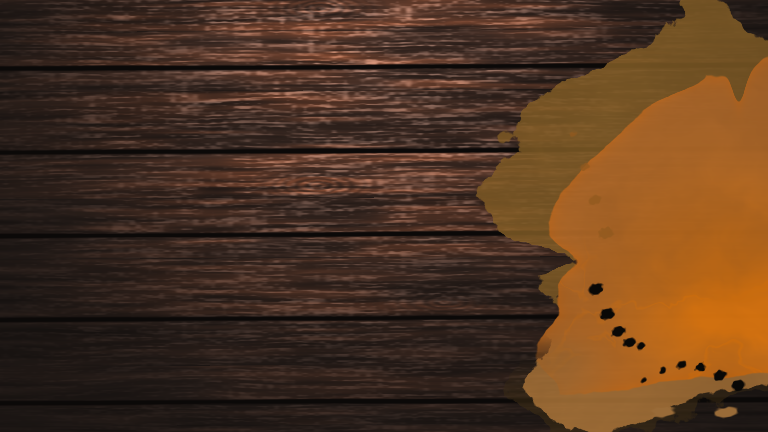
Write a Shadertoy shader that draws this background.

```glsl
// Dark wooden planks lit from the top centre, with a watercolour splash at right.
// Grain is stretched noise bent around knots; each paint layer is bounded by a
// sum of smooth ramps roughened with fractal noise, then dotted with ink drops.

const float PLANK_H = 0.1935, PLANK_Y0 = 0.07, GAP_HALF = 0.0055;
const vec2 LIGHT_POS = vec2(0.85, 1.02), LIGHT_SIZE = vec2(0.62, 0.76);
const vec3 SHADOW = vec3(0.102, 0.082, 0.074);
const vec3 BROWN = vec3(0.17, 0.105, 0.08);
const vec3 RUSSET = vec3(0.30, 0.15, 0.085);
const vec3 GLINT = vec3(0.44, 0.36, 0.33);
const vec3 GAP = vec3(0.045, 0.034, 0.031);
const vec3 OLIVE = vec3(0.455, 0.335, 0.155);
const vec3 TAN = vec3(0.60, 0.42, 0.22);
const vec3 OCHRE = vec3(0.63, 0.385, 0.165);
const vec3 ORANGE = vec3(0.79, 0.43, 0.07);
const vec3 RUST = vec3(0.57, 0.35, 0.12);
const vec3 INK = vec3(0.035, 0.03, 0.025);

float hash(vec2 p) {
    vec3 q = fract(vec3(p.xyx) * 0.1031);
    q += dot(q, q.yzx + 33.33);
    return fract((q.x + q.y) * q.z);
}

float noise(vec2 p) {
    vec2 i = floor(p), f = fract(p);
    f = f * f * (3.0 - 2.0 * f);
    return mix(mix(hash(i), hash(i + vec2(1, 0)), f.x),
               mix(hash(i + vec2(0, 1)), hash(i + vec2(1, 1)), f.x), f.y);
}

float fbm(vec2 p) {
    float sum = 0.0, amp = 0.5;
    for (int i = 0; i < 5; i++) {
        sum += amp * noise(p);
        p = mat2(1.6, 1.2, -1.2, 1.6) * p + 7.3;
        amp *= 0.5;
    }
    return sum;
}

// Coverage of a signed distance that is positive inside
float cover(float d) {
    float aa = 1.2 / iResolution.y;
    return smoothstep(-aa, aa, d);
}

float ramp(float a, float b, float x) { return smoothstep(a, b, x); }

float drop(vec2 p, vec2 centre, float radius) {
    vec2 d = (p - centre) * vec2(0.85, 1.1);
    d.y -= 0.2 * d.x;
    return cover(radius - length(d) + 0.006 * (noise(p * 140.0) - 0.5));
}

vec3 wood(vec2 p) {
    float y = p.y - 0.005 * (p.x - 0.7);
    float plank = floor((y - PLANK_Y0) / PLANK_H);
    float v = y - PLANK_Y0 - plank * PLANK_H;

    // Each plank is split by a thin seam
    float seam = v - (0.085 + 0.055 * mod(plank, 2.0));
    float board = plank * 2.0 + step(0.0, seam);

    // Knots bend the grain and add rings
    float bend = 0.02 * fbm(vec2(p.x * 2.5, y * 9.0 + board * 5.0)), rings = 0.0;
    for (float i = 0.0; i < 3.0; i++) {
        float odd = i * (i - 1.0);
        vec2 d = p - vec2(0.74 + 0.145 * odd, 0.98 - 0.41 * i + 0.07 * odd);
        float r = length(d * vec2(0.7, 2.4)) + 0.03 * fbm(p * 12.0);
        float near = exp(-r * r * 140.0);
        rings += near * sin(r * 330.0);
        bend += near * 0.03 * sign(d.y) * abs(d.x);
    }
    float g = y + bend;
    float fine = noise(vec2(p.x * 14.0 + board * 9.0, g * 270.0));
    float streak = noise(vec2(p.x * 4.0 + board * 3.0, g * 105.0));
    float patchy = fbm(vec2(p.x * 3.0, y * 10.0) + board * 4.7);
    float speck = noise(vec2(p.x * 75.0, g * 260.0));

    float tone = 0.75 + 0.5 * hash(vec2(board, 4.0));
    vec3 c = mix(BROWN, RUSSET, ramp(0.3, 0.75, patchy * 0.6 + streak * 0.4));
    c *= tone * (0.35 + 0.6 * fine + 0.55 * streak) * (1.0 + 0.4 * rings);
    c += GLINT * ramp(0.38, 0.95, fine * 0.55 + speck * 0.45) * (0.35 + 0.8 * patchy);
    c *= 1.0 - 0.55 * exp(-abs(seam) * 450.0);

    vec2 l = (p - LIGHT_POS) / LIGHT_SIZE;
    float light = exp(-dot(l, l));
    vec3 lit = SHADOW * (0.8 + 0.35 * streak) + c * light * 1.12;

    // Dark gaps with a worn highlight along the lower lip
    float gap = min(v, PLANK_H - v);
    lit += GLINT * light * 0.5 * fine * exp(-abs(PLANK_H - v - 0.011) * 400.0);
    return mix(lit, GAP, cover(GAP_HALF - gap + 0.003 * (streak - 0.5)));
}

float oliveEdge(float y) {
    return 1.30 - 0.08 * ramp(0.0, 0.09, y) + 0.07 * ramp(0.1, 0.3, y)
        - 0.05 * ramp(0.31, 0.335, y) + 0.09 * ramp(0.36, 0.395, y)
        - 0.18 * ramp(0.39, 0.47, y) - 0.04 * ramp(0.47, 0.55, y)
        + 0.09 * ramp(0.56, 0.66, y) + 0.37 * ramp(0.72, 0.97, y);
}

float orangeEdge(float y) {
    return 1.30 - 0.06 * ramp(0.09, 0.18, y) + 0.055 * ramp(0.2, 0.28, y)
        + 0.043 * ramp(0.34, 0.393, y) - 0.065 * ramp(0.393, 0.46, y)
        + 0.22 * ramp(0.5, 0.78, y) + 0.14 * ramp(0.74, 0.83, y);
}

vec3 splash(vec3 c, vec2 p) {
    float rough = fbm(p * 26.0) - 0.48, soft = fbm(p * 9.0) - 0.48;
    float wash = fbm(p * 5.0 + 2.0 * fbm(p * 3.0));
    vec3 relief = (c - dot(c, vec3(0.333))) * 0.2 + (dot(c, vec3(0.333)) - 0.2) * 0.16;

    // Olive underlayer, turning tan towards the bottom
    float floorY = 0.11 * ramp(1.35, 1.78, p.x);
    float topY = 1.01 - 0.11 * ramp(1.64, 1.78, p.x);
    float d = min(p.x - oliveEdge(p.y) + 0.07 * rough,
                  min(p.y - floorY, topY - p.y) + 0.05 * rough);
    float under = max(cover(d), drop(p, vec2(1.169, 0.683), 0.014));
    float low = ramp(0.27, 0.19, p.y + 0.1 * soft);
    c = mix(c, OLIVE * 0.5, 0.6 * cover(d + 0.035 + 0.08 * soft) * ramp(0.2, 0.05, p.y));
    vec3 base = mix(OLIVE, TAN, low) * (0.9 + 0.2 * wash) + relief;
    c = mix(c, base, under * 0.96);

    // Orange wash with a saturated rim and glowing pools
    float bottom = 0.095 + 0.07 * (p.x - 1.3);
    float top = 0.83 - 0.06 * exp(-pow((p.x - 1.71) / 0.018, 2.0)) + 0.05 * ramp(1.72, 1.78, p.x);
    float o = min(p.x - orangeEdge(p.y) + 0.03 * soft + 0.015 * rough,
                  min(p.y - bottom, top - p.y) + 0.04 * soft);
    vec2 q = (p - vec2(1.70, 0.31)) / vec2(0.25, 0.22);
    float glow = exp(-dot(q, q)) * (0.5 + wash);
    glow += 0.22 * ramp(0.02, 0.0, abs(wash - 0.5)) * ramp(0.5, 0.3, p.y);
    vec3 paint = mix(OCHRE, ORANGE, clamp(glow, 0.0, 1.0)) * (0.91 + 0.18 * wash);
    paint += vec3(0.05, 0.0, -0.04) * exp(-max(o, 0.0) * 55.0) + relief * 0.5;
    float alpha = 1.0 - 0.6 * ramp(0.24, 0.16, p.y) * ramp(1.45, 1.28, p.x);
    return mix(c, paint, cover(o) * alpha);
}

void mainImage(out vec4 fragColor, in vec2 fragCoord) {
    vec2 p = fragCoord / iResolution.y;
    p.x += 0.5 * (16.0 / 9.0 - iResolution.x / iResolution.y);
    vec3 c = splash(wood(p), p);

    // Rust spots down the left of the wash, pale flecks at its foot
    for (float t = 0.0; t < 1.1; t += 0.3333)
        c = mix(c, RUST, 0.8 * drop(p, vec2(1.327 + 0.076 * t, 0.69 - 0.23 * t), 0.006 + 0.009 * t));
    for (float i = 0.0; i < 2.0; i++)
        c = mix(c, TAN, drop(p * vec2(0.55, 1.0), vec2(0.844 + 0.079 * i, 0.046), 0.012));

    // Two curved trails of ink
    for (float i = 0.0; i < 6.0; i++) {
        float t = i / 4.0, s = i / 5.0;
        vec2 a = vec2(1.380 + 0.102 * t, 0.331 - 0.132 * t * (2.0 - t));
        vec2 b = vec2(1.491 + 0.218 * s, 0.120 + 0.035 * sin(3.5 * s));
        float ink = drop(p, b, 0.005 + 0.009 * s);
        if (i < 5.0) ink = max(ink, drop(p, a, 0.014 - 0.006 * t * t * t));
        c = mix(c, INK, ink);
    }
    fragColor = vec4(c, 1.0);
}
```
